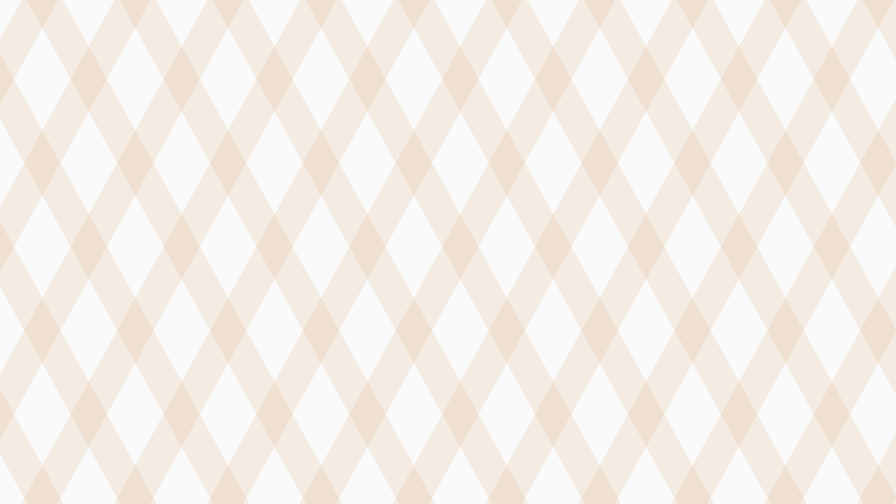
Write a WebGL 2 fragment shader that draws this pattern.

```glsl
#version 300 es
precision highp float;

uniform vec2 u_resolution;
out vec4 fragColor;

// Lengths are in units of the canvas height
const float PERIOD = 0.1843;               // horizontal distance between bands
const float BAND_SHARE = 0.39;             // band width as a share of the period
const float SLOPE = 1.804;                 // rise over run of the bands
const vec2 CROSSING = vec2(0.9134, 0.5106); // centre of one crossing

const vec3 PAPER = vec3(0.981, 0.981, 0.981);
const vec3 SINGLE_BAND = vec3(0.957, 0.925, 0.887);
const vec3 DOUBLE_BAND = vec3(0.938, 0.878, 0.818);

// Coverage of a repeating band; phase is in periods, 0 at a band centre
float bandCoverage(float phase, float pixel) {
    float fromCentre = abs(fract(phase + 0.5) - 0.5);
    return clamp((0.5 * BAND_SHARE - fromCentre) / pixel + 0.5, 0.0, 1.0);
}

void main() {
    vec2 p = gl_FragCoord.xy / u_resolution.y - CROSSING;

    // Size of one pixel measured across a band, in periods
    float pixel = length(vec2(1.0, 1.0 / SLOPE)) / (PERIOD * u_resolution.y);

    // Two mirrored families of diagonal bands
    float rising = bandCoverage((p.x - p.y / SLOPE) / PERIOD, pixel);
    float falling = bandCoverage((p.x + p.y / SLOPE) / PERIOD, pixel);

    // Translucent bands deepen where they cross
    vec3 outsideFalling = mix(PAPER, SINGLE_BAND, rising);
    vec3 insideFalling = mix(SINGLE_BAND, DOUBLE_BAND, rising);
    fragColor = vec4(mix(outsideFalling, insideFalling, falling), 1.0);
}
```
